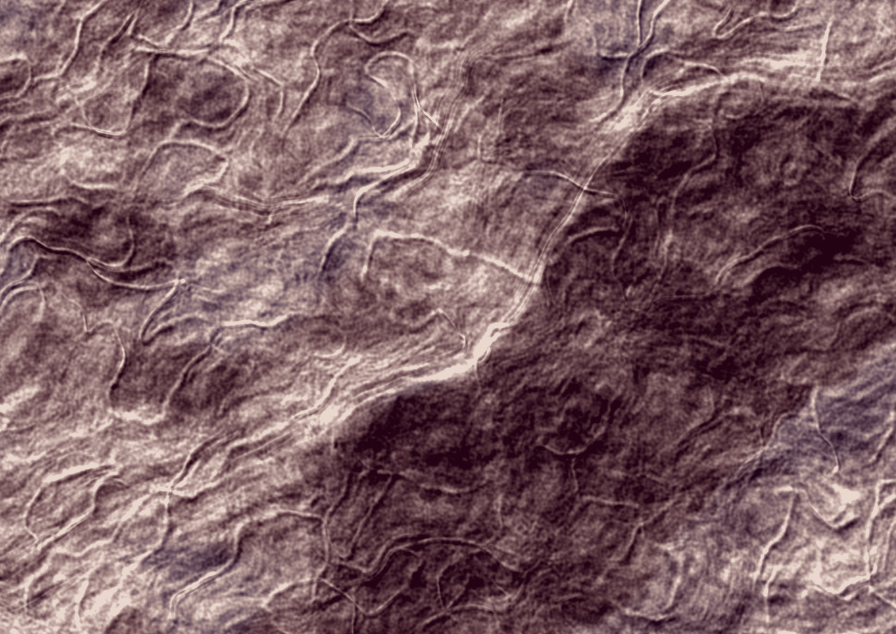
A Shadertoy shader for this texture:

```glsl
// Weathered sandstone: pale wavy veins and bundled strands over a mauve slope,
// a dark plateau at lower right and a pale ringed hollow in its corner.
// Warped gradient noise gives the relief, noise contours give the veins.

const vec2 LIGHT = vec2(-0.5, 0.86);
const float GRAIN_ANGLE = 0.6;

vec2 gradientHash(vec2 cell) {
    vec3 a = fract(cell.xyx * vec3(0.1031, 0.1030, 0.0973));
    a += dot(a, a.yzx + 33.33);
    return 2.0 * fract((a.xx + a.yz) * a.zy) - 1.0;
}

// Signed gradient noise, centred on zero
float noise(vec2 p) {
    vec2 i = floor(p), f = p - i;
    vec2 u = f * f * f * (f * (f * 6.0 - 15.0) + 10.0);
    vec2 o = vec2(0.0, 1.0);
    float low = mix(dot(gradientHash(i), f),
                    dot(gradientHash(i + o.yx), f - o.yx), u.x);
    float high = mix(dot(gradientHash(i + o.xy), f - o.xy),
                     dot(gradientHash(i + o.yy), f - o.yy), u.x);
    return 1.2 * mix(low, high, u.y);
}

mat2 rotation(float angle) {
    float c = cos(angle), s = sin(angle);
    return mat2(c, -s, s, c);
}

float fbm(vec2 p, int octaves) {
    float sum = 0.0, amplitude = 0.65;
    for (int i = 0; i < octaves; i++) {
        sum += amplitude * noise(p);
        p = rotation(0.9) * p * 2.03 + 11.7;
        amplitude *= 0.52;
    }
    return sum;
}

vec2 warp(vec2 p, float amount) {
    return p + amount * vec2(fbm(p * 4.5 + 3.1, 3), fbm(p * 4.5 + 27.4, 3));
}

float contourField(vec2 p, vec2 scale, float seed) {
    vec2 q = rotation(GRAIN_ANGLE) * p * scale.x;
    q.y *= scale.y;
    return noise(q + seed) + 0.35 * noise(q * 2.1 - seed) + 0.08;
}

// Line of even width along the zero contour of a noise field
float crease(vec2 p, vec2 scale, float seed, float width) {
    vec2 e = vec2(0.004, 0.0);
    float n = contourField(p, scale, seed);
    vec2 slope = vec2(contourField(p + e.xy, scale, seed),
                      contourField(p + e.yx, scale, seed)) - n;
    float away = abs(n) / max(length(slope) / e.x, 0.8);
    return exp(-away * away / (width * width));
}

float veins(vec2 p) {
    vec2 w = warp(p, 0.11);
    float total = 0.0;
    for (int i = 0; i < 5; i++) {
        float k = float(i), seed = 17.3 * k + 5.0;
        float gate = smoothstep(-0.12, 0.22, noise(p * 4.0 + seed));
        float width = 0.0045 + 0.004 * noise(p * 9.0 - seed);
        vec2 scale = vec2(2.4 + 0.7 * k, 1.9 - 0.2 * k);
        total = max(total, gate * crease(w, scale, seed, max(width, 0.002)));
    }
    return total;
}

// Blends a bundle of parallel strands into the tone
float addStrands(float tone, vec2 p, float d, float width, float strength) {
    float along = dot(p, vec2(0.8, 0.6));
    float mask = strength * exp(-d * d / (width * width));
    float coarse = 1.0 - 2.3 * abs(noise(vec2(along * 3.2, d * 38.0)));
    float fine = 1.0 - 2.3 * abs(noise(vec2(along * 5.0 + 9.0, d * 95.0)));
    float strand = 0.62 * coarse + 0.38 * fine;
    return mix(tone, 0.72 + 0.75 * (strand - 0.5), mask);
}

float mainVeinHeight(float x) {
    return 0.05 + 0.5 * x + 0.26 * smoothstep(0.72, 1.05, x)
         - 0.15 * smoothstep(1.05, 1.4, x);
}

vec3 stoneColour(float tone) {
    vec3 umber = vec3(0.18, 0.05, 0.11), cream = vec3(0.83, 0.74, 0.71);
    float t = clamp(tone, -0.08, 1.12);
    return mix(umber, cream, t) - vec3(0.02, 0.04, 0.04) * 4.0 * t * (1.0 - t);
}

void mainImage(out vec4 fragColor, in vec2 fragCoord) {
    vec2 p = fragCoord / iResolution.y;
    vec2 w = warp(p, 0.07), bent = warp(p, 0.035);

    // Regions: slope above the main vein, plateau below, hollow in the corner
    float d = 0.75 * (bent.y - mainVeinHeight(bent.x));
    float hollow = smoothstep(-0.085, -0.055, w.x - 1.03 * w.y - 0.98);
    float plateau = smoothstep(0.008, -0.012, d) * (1.0 - hollow)
                  * smoothstep(0.36, 0.62, w.x + 0.15 * noise(p * 6.0));

    // Broad tone with dark stains
    float stain = smoothstep(0.0, 0.3, fbm(rotation(GRAIN_ANGLE) * w * vec2(3.0, 5.0) + 8.0, 4));
    float tone = 0.63 + 0.42 * fbm(w * 5.0 + 40.0, 5) - 0.33 * stain;
    tone = mix(tone, 0.21 + 0.35 * fbm(w * 6.0 + 60.0, 4), plateau);

    // Rings in the hollow
    vec2 fromCentre = (bent - vec2(1.24, 0.17)) * vec2(1.0, 1.7);
    float rings = sin(length(fromCentre) * 190.0 + 2.0 * noise(p * 12.0));
    tone += hollow * (0.07 * rings + 0.02);

    // Strand bundles: two on the slope, then the main vein and its lower fan
    float upper = w.y - 0.70 - 0.3 * smoothstep(0.58, 0.86, w.x);
    float corner = w.y - 0.81 - 0.45 * w.x;
    tone = addStrands(tone, p + 3.0, upper, 0.035, 0.75 * smoothstep(0.1, 0.35, p.x) * smoothstep(0.95, 0.8, p.x));
    tone = addStrands(tone, p + 7.0, corner, 0.055, 0.7);
    float fan = mix(0.13, 0.05, smoothstep(0.1, 0.7, p.x));
    tone = addStrands(tone, p, d - 0.02, fan, 0.92 * (1.0 - 0.9 * plateau));

    // Relief lit from above, with a shadow below each vein
    vec2 toLight = 0.006 * LIGHT;
    float relief = fbm(w * 6.0, 5) - fbm((w + toLight) * 6.0, 5);
    tone += 4.5 * relief;
    float veinGain = mix(1.0, 0.75, plateau);
    tone += veinGain * (0.42 * veins(p) - 0.30 * veins(p + 1.3 * toLight));

    // Sandy grain and pits
    tone += 0.22 * fbm(p * 55.0, 2) + 0.24 * noise(p * 165.0);

    // Cool grey film on bare patches
    float film = smoothstep(0.05, 0.35, noise(p * 4.5 + 70.0)) * (1.0 - plateau);
    film = max(film, 0.6 * hollow) * smoothstep(0.85, 0.5, tone);
    vec3 colour = stoneColour(tone) + film * vec3(-0.025, 0.005, 0.035);
    fragColor = vec4(clamp(colour, 0.0, 1.0), 1.0);
}
```
